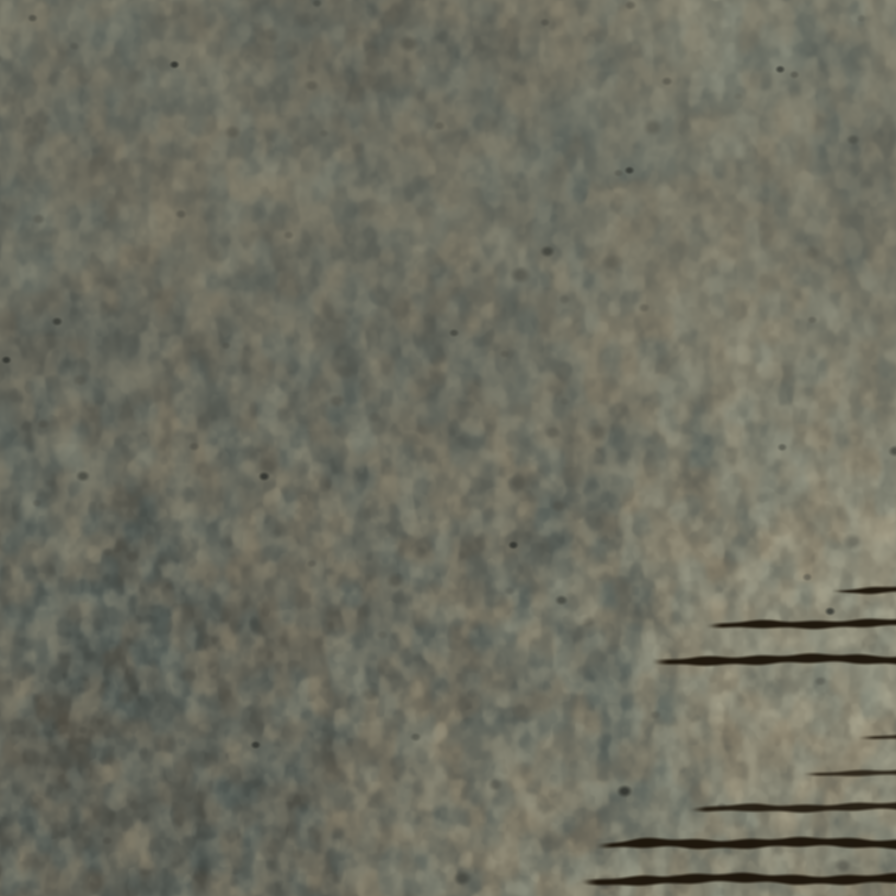
Reproduce this texture procedurally as a WebGL 2 fragment shader.

```glsl
#version 300 es
precision highp float;

uniform vec2 u_resolution;
out vec4 fragColor;

vec3 hash3(vec2 cell) {
    vec3 p = fract(cell.xyx * vec3(0.1031, 0.1030, 0.0973));
    p += dot(p, p.yxz + 33.33);
    return fract((p.xxy + p.yzz) * p.zyx);
}

// Smooth cellular noise: random cell values blended by distance, centred on zero
float blotches(vec2 p) {
    vec2 cell = floor(p);
    float total = 0.0, weightSum = 0.0;
    for (int y = -1; y <= 1; y++)
    for (int x = -1; x <= 1; x++) {
        vec2 id = cell + vec2(x, y);
        vec3 rnd = hash3(id + 71.0);
        vec2 d = id + 0.15 + 0.7 * rnd.xy - p;
        float weight = exp(-4.5 * dot(d, d));
        total += weight * rnd.z;
        weightSum += weight;
    }
    return total / weightSum - 0.5;
}

// Scattered soft round pits, one candidate per cell
float pits(vec2 uv, float scale, float density) {
    vec2 p = uv * scale;
    float cover = 0.0;
    for (int y = -1; y <= 1; y++)
    for (int x = -1; x <= 1; x++) {
        vec2 id = floor(p) + vec2(x, y);
        vec3 rnd = hash3(id + 19.0);
        vec3 look = hash3(id + 143.0);
        vec2 d = (id + rnd.xy - p) / scale * vec2(0.9, 1.1);
        float radius = mix(0.006, 0.014, look.x * look.x);
        float pit = 1.0 - smoothstep(0.2 * radius, radius, length(d));
        cover = max(cover, pit * step(rnd.z, density) * mix(0.35, 0.95, look.y));
    }
    return cover;
}

// Thin horizontal groove with a tapered left tip, running off the right edge
float groove(vec2 uv, vec2 tip, float halfWidth) {
    float along = uv.x - tip.x;
    float bend = 0.0015 * sin(uv.x * 31.0 + tip.y * 90.0) + 0.004 * smoothstep(0.0, 0.08, along);
    float wobble = 0.85 + 0.15 * sin(uv.x * 110.0 + tip.y * 300.0);
    float width = halfWidth * wobble * mix(0.5, 1.0, smoothstep(0.0, 0.05, along));
    float dist = abs(uv.y - tip.y - bend);
    return (1.0 - smoothstep(width - 0.003, width + 0.002, dist)) * smoothstep(-0.004, 0.018, along);
}

float grooves(vec2 uv) {
    float cover = 0.0;
    for (int n = 0; n < 3; n++) {
        float i = float(n);
        vec2 tip = vec2(0.73 + 0.02 * i + 0.04 * i * i, 0.260 + 0.040 * i);
        cover = max(cover, groove(uv, tip, 0.0058 - 0.0007 * i));
    }
    for (int n = 0; n < 5; n++) {
        float i = float(n);
        float rise = smoothstep(0.5, 4.0, i);
        vec2 tip = vec2(0.65 + 0.31 * rise, 0.015 + 0.040 * i);
        float faint = smoothstep(1.0, 3.0, i);
        cover = max(cover, groove(uv, tip, mix(0.006, 0.0038, faint)) * mix(1.0, 0.85, faint));
    }
    return cover;
}

// Broad light and dark areas from gradients and layered sines
float clouds(vec2 uv) {
    float tone = 0.424 + 0.042 * smoothstep(0.4, 1.0, uv.x);
    tone += 0.055 * exp(-5.0 * dot(uv - vec2(0.92, 0.2), uv - vec2(0.92, 0.2)));
    tone -= 0.045 * exp(-14.0 * dot(uv - vec2(0.05, 0.14), uv - vec2(0.05, 0.14)));
    vec2 band = (uv - vec2(0.3, 0.36)) * vec2(3.0, 7.0);
    tone -= 0.025 * exp(-dot(band, band));
    tone += 0.010 * sin(uv.y * 17.0 - 1.5 * sin(uv.x * 5.0) + 1.8);
    tone += 0.008 * sin(uv.x * 13.0 + 2.0 * sin(uv.y * 6.0));
    return tone + 0.045 * blotches(uv * vec2(7.0, 6.0));
}

void main() {
    vec2 uv = gl_FragCoord.xy / u_resolution;

    // Mottled surface, rougher toward the bottom
    float rough = mix(1.15, 0.8, smoothstep(0.3, 0.75, uv.y));
    float mottle = 0.105 * blotches(uv * vec2(78.0, 62.0));
    mottle += 0.060 * blotches(uv * vec2(34.0, 27.0) + 5.0);
    mottle += 0.035 * blotches(uv * vec2(46.0, 11.0) + 40.0);
    mottle += 0.040 * blotches(uv * vec2(140.0, 125.0) + 9.0);
    float tone = clouds(uv) + rough * mottle;

    // Cool shadows, warm lights, and small shifts of hue
    vec3 color = tone * mix(vec3(0.97, 1.0, 0.91), vec3(1.01, 1.0, 0.87), smoothstep(0.34, 0.50, tone));
    float hue = blotches(uv * vec2(52.0, 40.0) + 17.0) * rough + 0.5 * blotches(uv * 9.0 + 60.0);
    color += hue * vec3(0.030, 0.0, -0.018);

    // Pits and grooves
    color = mix(color, vec3(0.20, 0.21, 0.19), pits(uv, 11.0, 0.22));
    color = mix(color, vec3(0.29, 0.29, 0.26), 0.6 * pits(uv + 0.37, 24.0, 0.12));
    color = mix(color, vec3(0.10, 0.07, 0.03), 0.95 * grooves(uv));

    fragColor = vec4(color, 1.0);
}
```
